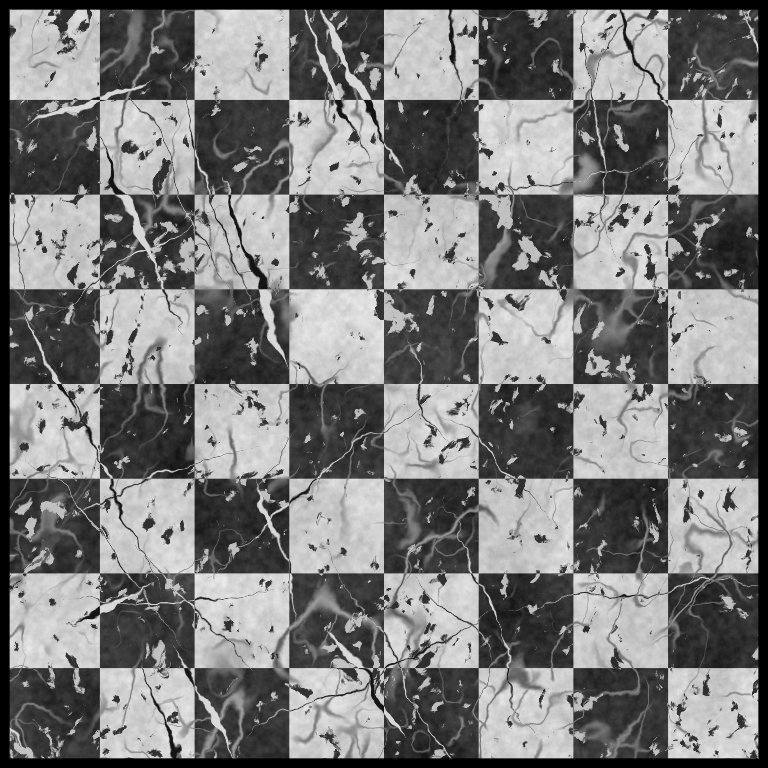
This pattern is drawn by a Shadertoy shader. Its source:

```glsl
// Black-framed checkerboard of marble tiles, 8 by 8, whose veins run on across the tiles with inverted tone

float hash(vec2 p) {
    vec3 q = fract(p.xyx * 0.1031);
    q += dot(q, q.yzx + 33.33);
    return fract((q.x + q.y) * q.z);
}

float noise(vec2 p) {
    vec2 i = floor(p), f = fract(p);
    f = f * f * (3.0 - 2.0 * f);
    return mix(mix(hash(i), hash(i + vec2(1, 0)), f.x),
               mix(hash(i + vec2(0, 1)), hash(i + vec2(1, 1)), f.x), f.y);
}

float fbm(vec2 p) {
    float sum = 0.0, amp = 0.5;
    for (int i = 0; i < 5; i++) {
        sum += amp * noise(p);
        p = mat2(1.6, 1.2, -1.2, 1.6) * p + 17.3;
        amp *= 0.5;
    }
    return sum;
}

float segmentDistance(vec2 p, vec2 a, vec2 b) {
    vec2 ab = b - a;
    return length(p - a - ab * clamp(dot(p - a, ab) / dot(ab, ab), 0.0, 1.0));
}

// Tapered cracks, mostly steep and falling to the right
float cracks(vec2 p, float aa) {
    float cover = 0.0, swell = 0.25 + 1.5 * noise(p * 45.0);
    for (int i = 0; i < 34; i++) {
        float id = float(i) + 3.0;
        vec2 centre = vec2(hash(vec2(id, 1.7)), hash(vec2(id, 8.3)));
        float angle = -1.1 + 0.7 * (hash(vec2(id, 4.1)) - 0.5);
        if (i % 4 == 0) angle += 1.5;
        vec2 dir = vec2(cos(angle), sin(angle));
        vec2 q = p - centre;
        float along = dot(q, dir) / mix(0.05, 0.17, hash(vec2(id, 5.9)));
        float across = abs(dot(q, vec2(-dir.y, dir.x)));
        float size = mix(0.0009, 0.0058, pow(hash(vec2(id, 2.6)), 4.0));
        float halfWidth = size * swell * (1.0 - along * along);
        cover = max(cover, 1.0 - smoothstep(halfWidth - aa, halfWidth + aa, across));
    }
    return cover;
}

// Thin broken lines where the noise crosses its middle value
float hairlines(vec2 p, float thickness) {
    float gap = abs(noise(p) - 0.5);
    return (1.0 - smoothstep(0.0, thickness, gap)) * smoothstep(0.45, 0.75, noise(p * 0.8 + 53.0));
}

// Amount of contrasting mineral at a point
float veining(vec2 p, float aa) {
    vec2 bent = p + 0.055 * (vec2(fbm(p * 11.0), fbm(p * 11.0 + 31.0)) - 0.48);
    bent += 0.012 * (vec2(fbm(p * 50.0 + 9.0), fbm(p * 50.0 + 71.0)) - 0.48);
    vec2 slanted = mat2(0.93, 0.36, -0.36, 0.93) * bent;

    float lines = 0.6 * hairlines(slanted * vec2(19.0, 7.0), 0.035);
    lines = max(lines, 0.45 * hairlines(slanted * vec2(34.0, 15.0) + 40.0, 0.06));
    lines = max(lines, 0.35 * hairlines(bent * 27.0 + 90.0, 0.05));

    // Crushed shards gather along two fractures and in loose patches
    float fracture = min(segmentDistance(bent, vec2(0.62, 0.75), vec2(0.84, 0.49)),
                         segmentDistance(bent, vec2(0.44, 0.76), vec2(0.53, 0.53)));
    float band = exp(-pow(fracture / 0.018, 2.0));
    float patches = smoothstep(0.5, 0.85, noise(p * 9.0 + 22.0));
    float grains = fbm(slanted * vec2(75.0, 55.0));
    float shards = smoothstep(0.66, 0.75, grains + 0.15 * band + 0.07 * patches);
    return max(max(cracks(bent, aa), 0.85 * shards), lines);
}

void mainImage(out vec4 fragColor, in vec2 fragCoord) {
    vec2 p = fragCoord / iResolution.xy;
    float aa = 1.0 / min(iResolution.x, iResolution.y);

    // Board: the sign of the folded axes alternates the tiles
    float tile = 0.1233;
    vec2 grid = (p - 0.5) / tile + 4.0;
    vec2 fold = abs(mod(grid + 0.5, 2.0) - 1.0) - 0.5;
    vec2 side = clamp(fold * tile / max(aa, 0.0013), -0.5, 0.5);
    float isLight = 0.5 - 2.0 * side.x * side.y;

    // Stone: clouds, slanted streaks, fine grain and a tone per tile
    float cloud = fbm(p * 12.0 + 5.0) - 0.48;
    float streak = noise(mat2(0.93, 0.36, -0.36, 0.93) * p * vec2(85.0, 13.0)) - 0.5;
    float grain = fbm(p * 130.0) - 0.48;
    float tone = hash(floor(grid) + 11.0) - 0.5;
    float lightStone = 0.81 + 0.17 * cloud + 0.04 * streak + 0.17 * grain + 0.03 * tone;
    float darkStone = 0.195 + 0.18 * cloud + 0.04 * streak + 0.17 * grain + 0.03 * tone;

    float vein = veining(p, aa);
    float shade = mix(mix(darkStone, 0.92, vein * 0.9),
                      mix(lightStone, 0.04, vein * 0.95), isLight);

    // Frame
    vec2 inset = min(p, 1.0 - p);
    shade *= smoothstep(-0.5 * aa, 0.5 * aa, min(inset.x, inset.y) - 0.0125);
    fragColor = vec4(vec3(shade), 1.0);
}
```
